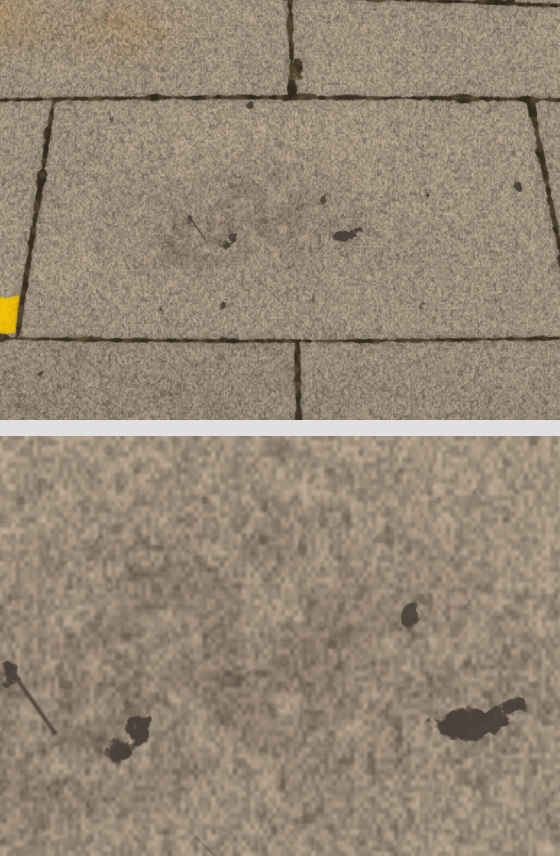
Top, the full canvas; bottom, a detail of the centre.
Give the GLSL for this texture, as a WebGL 1 fragment shader.

```glsl
precision highp float;
// Worn granite paving slabs in running bond, with mossy joints, stains and a paint patch.

uniform vec2 u_resolution;

// Lengths are in canvas heights.
const vec3 STONE = vec3(0.598, 0.544, 0.472);
const vec3 JOINT_SOIL = vec3(0.215, 0.178, 0.132);
const vec3 JOINT_MOSS = vec3(0.310, 0.265, 0.180);
const vec3 GUM = vec3(0.255, 0.225, 0.200);
const vec3 STAIN_TINT = vec3(0.90, 0.885, 0.885);
const vec3 RUST = vec3(1.03, 0.95, 0.82);
const vec3 PAINT = vec3(0.93, 0.74, 0.03);
const float BED_HALF = 0.0036;     // half width of the long joints
const float CROSS_HALF = 0.0052;   // half width of the short joints
const float SLAB_LENGTH = 1.14;    // at height 0.75
const float PERSPECTIVE = 0.35;    // growth of slab length towards the viewer
const float FINE_GRAIN = 0.30;
const float COARSE_GRAIN = 0.14;
const float MARK_CELL = 0.22;
const float MARK_CHANCE = 0.30;

float hash(vec2 p) {
  vec3 q = fract(p.xyx * 0.1031);
  q += dot(q, q.yzx + 33.33);
  return fract((q.x + q.y) * q.z);
}

float noise(vec2 p) {
  vec2 i = floor(p), f = fract(p);
  f = f * f * (3.0 - 2.0 * f);
  return mix(mix(hash(i), hash(i + vec2(1.0, 0.0)), f.x),
             mix(hash(i + vec2(0.0, 1.0)), hash(i + 1.0), f.x), f.y);
}

float fbm(vec2 p) {
  float sum = 0.0, gain = 0.533;
  for (int i = 0; i < 4; i++) {
    sum += gain * noise(p);
    p = p * 2.03 + 17.7;
    gain *= 0.5;
  }
  return sum;
}

float segment(vec2 p, vec2 a, vec2 b) {
  vec2 d = b - a;
  return length(p - a - d * clamp(dot(p - a, d) / dot(d, d), 0.0, 1.0));
}

// Soft elliptical spot, 1 at its centre.
float spot(vec2 p, vec2 centre, vec2 radius) {
  vec2 q = (p - centre) / radius;
  return exp(-dot(q, q));
}

// Distances to the nearest long and short joint (xy) and slab identity (zw).
vec4 paving(vec2 p) {
  float across = (p.x - 0.667) / 0.667;
  float bow = 1.0 - across * across;
  float lower = 0.195 - 0.007 * bow;
  float upper = 0.762 + 0.006 * bow;
  float top = 1.041 - 0.041 * p.x;
  float row = step(lower, p.y) + step(upper, p.y) + step(top, p.y);
  float bed = min(min(abs(p.y - lower), abs(p.y - upper)), abs(p.y - top));
  float slabLength = SLAB_LENGTH + PERSPECTIVE * (0.75 - p.y);
  float u = (p.x - 0.711 + 0.02 * p.y) / slabLength + 0.5 * mod(row, 2.0);
  float cross = abs(fract(u + 0.5) - 0.5) * slabLength;
  return vec4(bed, cross, floor(u), row);
}

// Small ragged dark marks, at most one in each cell.
float scatteredMarks(vec2 p) {
  vec2 cell = floor(p / MARK_CELL);
  vec2 jitter = vec2(hash(cell + 3.1), hash(cell + 8.7));
  vec2 q = p - (cell + 0.2 + 0.6 * jitter) * MARK_CELL;
  float radius = mix(0.003, 0.008, hash(cell + 21.3));
  float present = step(hash(cell + 40.9), MARK_CHANCE);
  return mix(1.0, length(q * vec2(1.0, 0.8)) - radius, present);
}

void main() {
  vec2 p = gl_FragCoord.xy / u_resolution.y;
  float aa = max(1.0 / u_resolution.y, 0.0012);
  vec4 slab = paving(p);
  float mottle = fbm(p * 40.0);
  float ragged = fbm(p * 75.0) - 0.5;

  // Stone: crystal grain, dark pits, broad shading and a tint for each slab
  float tone = 1.018 + FINE_GRAIN * (noise(p * vec2(290.0, 230.0)) - 0.5);
  tone += COARSE_GRAIN * (noise(p * vec2(150.0, 115.0) + 31.0) - 0.5);
  tone += 0.08 * (fbm(p * 6.0) - 0.5) + 0.03 * (hash(slab.zw + 5.0) - 0.5);
  tone -= 0.12 * smoothstep(0.62, 0.85, noise(p * 130.0 + 11.0));
  tone += 0.04 * spot(p, vec2(0.72, 0.70), vec2(0.6, 0.25));
  tone -= 0.06 * smoothstep(0.3, 0.0, p.y);
  vec3 color = STONE * tone;

  // Broad mottled stain in the middle and rust bloom at the upper left
  float stain = spot(p, vec2(0.63, 0.49), vec2(0.24, 0.14))
              + 0.8 * spot(p, vec2(0.44, 0.41), vec2(0.10, 0.07));
  float blotch = smoothstep(0.30, 0.65, mottle + 0.3 * (fbm(p * 13.0) - 0.5));
  color *= mix(vec3(1.0), STAIN_TINT, min(stain, 1.0) * (0.25 + 1.15 * blotch));
  float rust = spot(p, vec2(0.30, 0.93), vec2(0.10, 0.06)) + spot(p, vec2(0.0, 0.95), vec2(0.12, 0.06));
  color *= mix(vec3(1.0), RUST, clamp(rust * 1.6 * mottle, 0.0, 1.0));

  // Gum, twig and scattered marks, then a faint scratch
  float gum = length((p - vec2(0.816, 0.440)) * vec2(0.65, 1.0)) - 0.013;
  gum = min(gum, segment(p, vec2(0.830, 0.445), vec2(0.856, 0.455)) - 0.004);
  gum = min(gum, segment(p, vec2(0.842, 0.450), vec2(0.838, 0.427)) - 0.004);
  gum = min(gum, segment(p, vec2(0.537, 0.414), vec2(0.563, 0.442)) - 0.005);
  gum = min(gum, length(p - vec2(0.453, 0.481)) - 0.009);
  gum = min(min(gum, scatteredMarks(p)) + ragged * 0.022,
            segment(p, vec2(0.453, 0.481), vec2(0.488, 0.431)) - 0.0014);
  color = mix(color, GUM * (0.85 + 0.3 * mottle), 0.86 * smoothstep(aa * 1.5, -aa * 1.5, gum));
  float scratch = segment(p, vec2(0.599, 0.349), vec2(0.755, 0.198)) - 0.0008;
  color *= 1.0 - 0.22 * smoothstep(aa, -aa, scratch) * smoothstep(0.25, 0.5, mottle);

  // Paint patch in the left corner
  float paint = max(p.x - 0.043, abs(p.y - 0.246) - 0.044) + ragged * 0.03;
  color = mix(color, PAINT * (0.8 + 0.2 * tone), smoothstep(aa, -aa, paint));

  // Joints: uneven edges, small clumps of soil and a dirty rim
  float clump = 0.006 * smoothstep(0.66, 0.9, noise(p * 19.0 + 4.0));
  float uneven = 0.55 + 0.8 * noise(p * 28.0);
  float joint = min(slab.x - BED_HALF * uneven, slab.y - CROSS_HALF * uneven);
  joint += ragged * 0.008 - clump;
  joint = min(joint, length((p - vec2(0.707, 0.835)) * vec2(1.0, 0.4)) - 0.012 + ragged * 0.02);
  color *= 1.0 - 0.14 * exp(-max(joint, 0.0) / 0.006);
  vec3 filling = mix(JOINT_SOIL, JOINT_MOSS, smoothstep(0.4, 0.75, noise(p * 60.0)));
  color = mix(color, filling * (0.7 + 0.6 * mottle), smoothstep(aa * 1.4, -aa, joint));

  gl_FragColor = vec4(color, 1.0);
}
```
